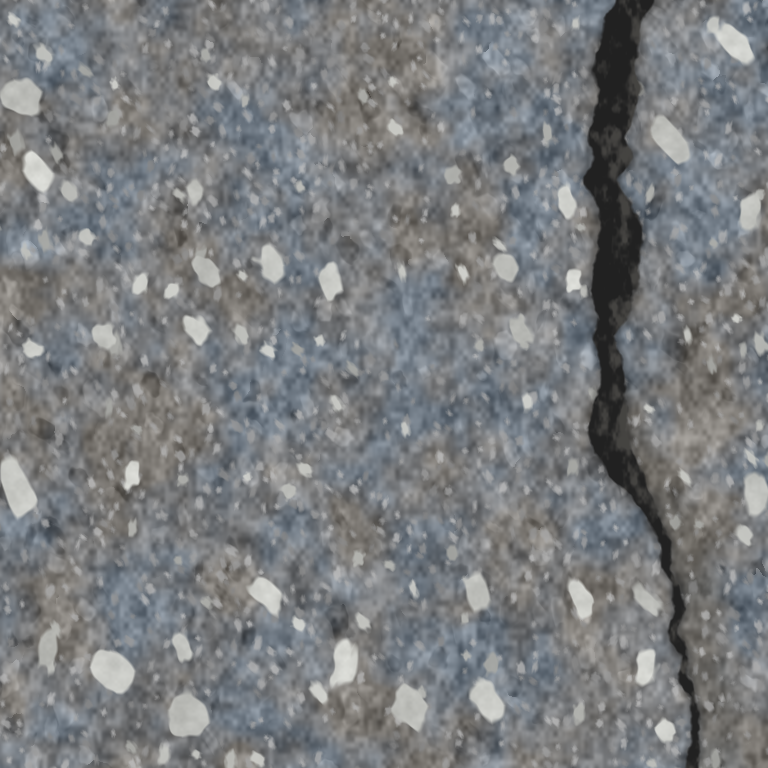
Reproduce this texture procedurally as a WebGL 2 fragment shader.

```glsl
#version 300 es
precision highp float;
// Weathered asphalt: a mottled grey binder of layered value noise, covered by
// scattered layers of upright, irregular chips and pale stones, then split by
// a wandering dark crack with a strip of brown dirt along its lower right side.

uniform vec2 u_resolution;
out vec4 fragColor;

const vec3 BINDER = vec3(0.468, 0.474, 0.482);
const vec3 BLUE_TINT = vec3(-0.035, 0.0, 0.035);
const vec3 BROWN_TINT = vec3(0.025, 0.004, -0.025);
const vec3 DIRT = vec3(0.40, 0.385, 0.36);
const vec3 STONE = vec3(0.84, 0.845, 0.825);
const vec3 CRACK_DARK = vec3(0.13, 0.13, 0.13);
const vec3 CRACK_LIGHT = vec3(0.27, 0.265, 0.255);
const float SOFTNESS = 0.0024;   // half width of blurred edges
const float LEAN = -0.25;        // mean tilt of the grains
const float LEAN_SPREAD = 1.3;

vec3 hash3(vec2 p) {
  vec3 q = fract(p.xyx * vec3(0.1031, 0.1030, 0.0973));
  q += dot(q, q.yxz + 33.33);
  return fract((q.xxy + q.yzz) * q.zyx);
}

float noise(vec2 p) {
  vec2 cell = floor(p), f = fract(p);
  f = f * f * (3.0 - 2.0 * f);
  float low = mix(hash3(cell).x, hash3(cell + vec2(1, 0)).x, f.x);
  float high = mix(hash3(cell + vec2(0, 1)).x, hash3(cell + vec2(1, 1)).x, f.x);
  return mix(low, high, f.y);
}

float fbm(vec2 p) {
  return 0.55 * noise(p) + 0.3 * noise(p * 2.1 + 17.0) + 0.15 * noise(p * 4.3 + 41.0);
}

// One grain per cell of the given size; returns coverage and a random shade.
vec2 grains(vec2 p, float size, float chance, vec2 radiusRange, float seed) {
  vec2 home = floor(p / size);
  vec2 result = vec2(0.0, 0.5);
  for (int j = -1; j <= 1; j++) {
    for (int i = -1; i <= 1; i++) {
      vec2 cell = home + vec2(i, j);
      vec3 place = hash3(cell + seed);
      vec3 form = hash3(cell + seed + 71.7);
      float crowding = mix(0.4, 1.6, noise(cell * size * 5.0 + seed));
      if (place.z > chance * crowding) continue;
      vec2 q = p - (cell + 0.5 + 0.75 * (place.xy - 0.5)) * size;
      float angle = LEAN + LEAN_SPREAD * (form.x - 0.5);
      float c = cos(angle), s = sin(angle);
      q = vec2(c * q.x - s * q.y, s * q.x + c * q.y);
      float radius = mix(radiusRange.x, radiusRange.y, form.y * form.y);
      float aspect = mix(1.1, 2.4, form.z * (1.0 - 0.5 * form.y));
      q /= radius * vec2(1.0, aspect);
      // Blend of ellipse and skewed facets, with a rough outline
      float facet = max(abs(q.x + 0.3 * q.y), abs(q.y - 0.25 * q.x));
      float outline = mix(length(q), facet, 0.45);
      outline += 0.55 * (noise(q * 1.6 + place.xy * 50.0) - 0.5);
      float cover = 1.0 - smoothstep(-SOFTNESS, SOFTNESS, (outline - 1.0) * radius);
      if (cover > result.x) result = vec2(cover, fract(place.x * 7.0 + form.z * 5.0));
    }
  }
  return result;
}

// Horizontal centre and half width of the crack at height y.
vec2 crackPath(float y) {
  float x = 0.803 + 0.067 * (1.0 - smoothstep(0.26, 0.45, y));
  x += 0.042 * (1.0 - smoothstep(-0.02, 0.2, y)) + 0.015 * smoothstep(0.75, 1.0, y);
  x += 0.034 * (noise(vec2(y * 9.0, 3.0)) - 0.5) + 0.014 * (noise(vec2(y * 34.0, 8.0)) - 0.5);
  float neck = 0.011 * exp(-pow((y - 0.56) / 0.05, 2.0));
  float halfWidth = 0.006 + 0.018 * smoothstep(0.31, 0.42, y) - neck;
  return vec2(x, halfWidth * mix(0.7, 1.3, noise(vec2(y * 16.0, 21.0))));
}

void main() {
  vec2 p = gl_FragCoord.xy / u_resolution.y;
  vec2 warped = p + 0.008 * (vec2(noise(p * 45.0), noise(p * 45.0 + 90.0)) - 0.5);

  // Mottled binder with drifting blue and brown tints
  float tone = 0.12 * (noise(warped * 28.0) - 0.5);
  tone += 0.17 * (noise(warped * vec2(85.0, 65.0) + 11.0) - 0.5);
  tone += 0.14 * (noise(p * vec2(170.0, 135.0) + 23.0) - 0.5);
  vec3 color = BINDER + tone;
  float hue = fbm(p * 13.0 + 5.0) + 0.15 * smoothstep(0.8, 0.95, p.x) * smoothstep(0.5, 0.8, p.y);
  color += BLUE_TINT * smoothstep(0.46, 0.75, hue);
  color += BROWN_TINT * (1.0 - smoothstep(0.27, 0.5, hue));

  // Dirt beside the lower crack
  vec2 path = crackPath(p.y);
  float side = p.x - path.x;
  float dirt = smoothstep(-0.01, 0.015, side) * (1.0 - smoothstep(0.03, 0.085, side));
  dirt *= 1.0 - smoothstep(0.4, 0.54, p.y);
  color = mix(color, DIRT + 0.8 * tone, 0.75 * dirt);

  // Grey chips, fine pale flecks, then small and large pale stones
  vec2 chip = grains(warped, 0.031, 0.6, vec2(0.005, 0.013), 3.0);
  color = mix(color, color + mix(-0.13, 0.14, chip.y), 0.8 * chip.x);
  vec2 fleck = grains(p, 0.0175, 0.42, vec2(0.0024, 0.0052), 131.0);
  color = mix(color, vec3(mix(0.52, 0.76, fleck.y)), 0.75 * fleck.x);
  vec2 pebble = grains(p, 0.041, 0.18, vec2(0.0045, 0.0095), 257.0);
  color = mix(color, STONE * mix(0.76, 1.0, pebble.y), 0.92 * pebble.x);
  vec2 stone = grains(p, 0.1, 0.27, vec2(0.010, 0.025), 389.0);
  float grit = 0.14 * (fbm(p * 60.0) - 0.5);
  color = mix(color, STONE * mix(0.86, 1.02, stone.y) + grit, 0.96 * stone.x);

  // Crack with ragged edges, a soft rim and a deeper left wall
  float ragged = 0.010 * (fbm(p * 55.0 + 60.0) - 0.5);
  float edge = abs(side) - path.y + ragged;
  color *= 1.0 - 0.25 * (1.0 - smoothstep(0.0, 0.012, edge));
  float rubble = smoothstep(0.45, 0.8, fbm(p * vec2(75.0, 45.0)) + 6.0 * side);
  vec3 depth = mix(CRACK_DARK, CRACK_LIGHT, rubble);
  color = mix(color, depth, 1.0 - smoothstep(-SOFTNESS, SOFTNESS, edge));

  fragColor = vec4(clamp(color, 0.0, 1.0), 1.0);
}
```
